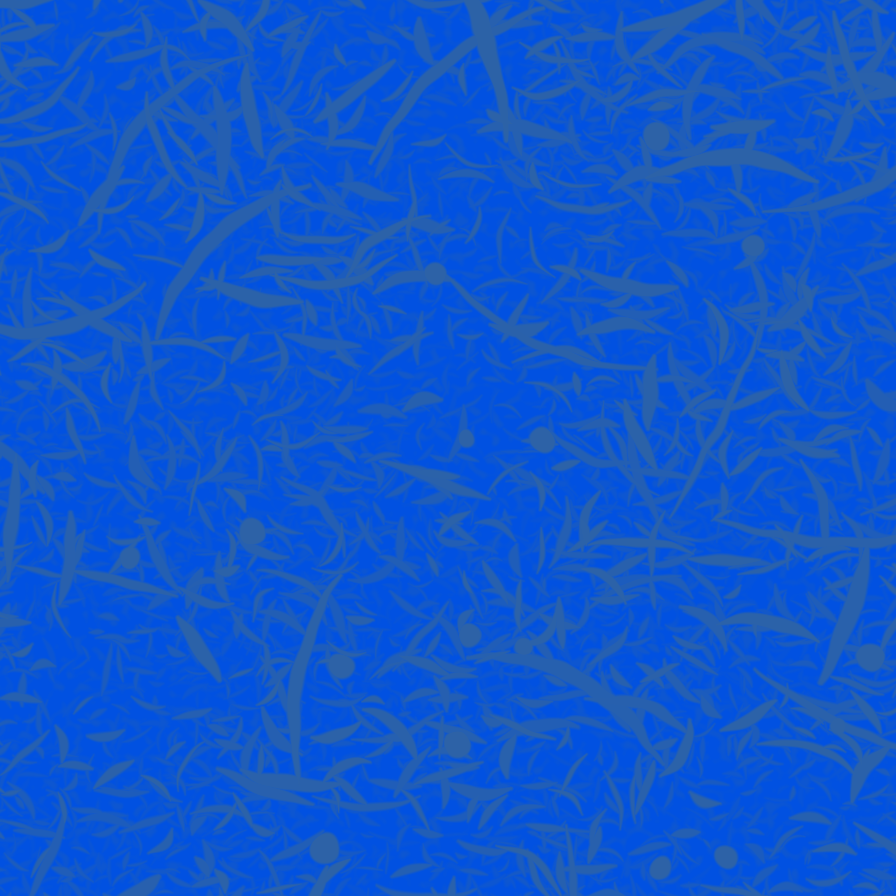
Write a WebGL 1 fragment shader that draws this texture.

```glsl
precision highp float;

uniform vec2 u_resolution;

const vec3 BASE_BLUE = vec3(0.002, 0.318, 0.882);
const vec3 FIBRE_BLUE = vec3(0.175, 0.385, 0.655);

// Per layer: cells across, half width, presence, lowest opacity
const vec4 LONG_FIBRES = vec4(6.0, 0.0075, 0.28, 0.85);
const vec4 COARSE_FIBRES = vec4(14.0, 0.0062, 0.36, 0.75);
const vec4 MEDIUM_FIBRES = vec4(26.0, 0.0042, 0.52, 0.60);
const vec4 FINE_FIBRES = vec4(46.0, 0.0026, 0.85, 0.15);
const float FINE_STRENGTH = 0.65;

const float EDGE_SOFTNESS = 0.0022;
const float BEND = 0.35;
const float HORIZONTAL_BIAS = 0.2;
const float PATCH_SCALE = 5.0;
const float PATCH_CONTRAST = 0.55;
const float WARP_SCALE = 26.0;
const float WARP_AMOUNT = 0.005;
const float HAZE_SCALE = 75.0;
const float HAZE_STRENGTH = 0.28;
const float BLOB_CELLS = 9.0;
const float BLOB_PRESENCE = 0.18;
const float BLOB_RADIUS = 0.018;
const float PI = 3.14159;

vec3 hash3(vec2 p, float seed) {
  vec3 q = fract(vec3(p.xyx + seed) * vec3(0.1031, 0.1030, 0.0973));
  q += dot(q, q.yxz + 33.33);
  return fract((q.xxy + q.yzz) * q.zyx);
}

float cornerGradient(vec2 cell, vec2 offset) {
  float angle = 2.0 * PI * hash3(cell, 7.3).x;
  return dot(vec2(cos(angle), sin(angle)), offset);
}

float gradientNoise(vec2 p) {
  vec2 i = floor(p);
  vec2 f = p - i;
  vec2 u = f * f * f * (f * (f * 6.0 - 15.0) + 10.0);
  vec2 e = vec2(1.0, 0.0);
  float low = mix(cornerGradient(i, f), cornerGradient(i + e, f - e), u.x);
  float high = mix(cornerGradient(i + e.yx, f - e.yx),
                   cornerGradient(i + e.xx, f - e.xx), u.x);
  return mix(low, high, u.y);
}

float softInside(float distance) {
  return 1.0 - smoothstep(-EDGE_SOFTNESS, EDGE_SOFTNESS, distance);
}

// Tapered, curved stroke lying along x
float fibre(vec2 p, float halfLength, float halfWidth, float bend) {
  float along = clamp(p.x / halfLength, -1.0, 1.0);
  p.y -= bend * halfLength * (along * along - 0.4);
  float overshoot = max(abs(p.x) - halfLength, 0.0);
  float taper = 1.0 - 0.7 * along * along;
  return softInside(length(vec2(overshoot, p.y)) - halfWidth * taper);
}

// Two possible fibres per cell, gathered from the neighbouring cells
float fibreLayer(vec2 p, vec4 layer, float seed) {
  float cellSize = 1.0 / layer.x;
  vec2 home = floor(p * layer.x);
  float cover = 0.0;
  for (int y = -1; y <= 1; y++) {
    for (int x = -1; x <= 1; x++) {
      vec2 cell = home + vec2(float(x), float(y));
      float crowding = gradientNoise((cell + 0.5) * cellSize * PATCH_SCALE + 40.0);
      float presence = layer.z * (1.0 + 2.0 * PATCH_CONTRAST * crowding);
      for (int k = 0; k < 2; k++) {
        float id = seed + 17.0 * float(k);
        vec3 place = hash3(cell, id);
        vec3 shape = hash3(cell, id + 5.7);
        vec3 look = hash3(cell, id + 11.9);
        float angle = PI * place.z;
        angle -= HORIZONTAL_BIAS * sin(2.0 * angle);
        float c = cos(angle);
        float s = sin(angle);
        vec2 q = mat2(c, -s, s, c) * (p - (cell + place.xy) * cellSize);
        float halfLength = cellSize * mix(0.3, 0.85, shape.x);
        float halfWidth = layer.y * mix(0.6, 1.4, shape.y);
        float stroke = fibre(q, halfLength, halfWidth, BEND * (2.0 * shape.z - 1.0));
        cover = max(cover, stroke * mix(layer.w, 1.0, look.x) * step(look.y, presence));
      }
    }
  }
  return cover;
}

// Sparse rounded flecks, kept inside their own cells
float blobs(vec2 p) {
  vec2 cell = floor(p * BLOB_CELLS);
  vec3 place = hash3(cell, 71.0);
  vec3 look = hash3(cell, 83.0);
  vec2 centre = (cell + mix(vec2(0.25), vec2(0.75), place.xy)) / BLOB_CELLS;
  float radius = BLOB_RADIUS * mix(0.55, 1.0, look.x);
  return softInside(length(p - centre) - radius) * step(look.y, BLOB_PRESENCE);
}

void main() {
  vec2 uv = gl_FragCoord.xy / min(u_resolution.x, u_resolution.y);
  vec2 warp = vec2(gradientNoise(uv * WARP_SCALE), gradientNoise(uv * WARP_SCALE + 61.0));
  vec2 p = uv + WARP_AMOUNT * warp;

  // Strong fibres over faint ones and a mottled haze
  float cover = max(fibreLayer(p, LONG_FIBRES, 3.0), blobs(p));
  cover = max(cover, fibreLayer(p, COARSE_FIBRES, 131.0));
  cover = max(cover, fibreLayer(p, MEDIUM_FIBRES, 257.0));
  float faint = FINE_STRENGTH * fibreLayer(p, FINE_FIBRES, 389.0);
  float haze = HAZE_STRENGTH * smoothstep(0.0, 0.5, gradientNoise(uv * HAZE_SCALE));
  cover = max(cover, max(faint, haze));

  gl_FragColor = vec4(mix(BASE_BLUE, FIBRE_BLUE, cover), 1.0);
}
```
